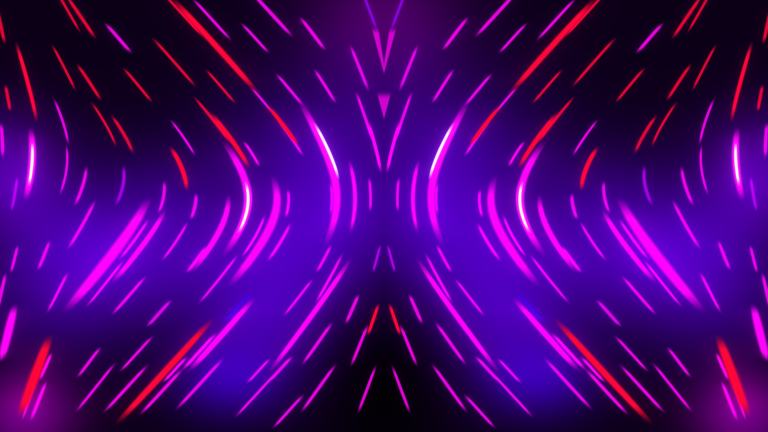
Give the GLSL for this background, as a WebGL 2 fragment shader.

```glsl
#version 300 es
precision highp float;
// Mirrored neon light streaks that follow an hourglass flow over violet haze.
// Every streak is a short piece of one family of bent curves; broad accents
// come first in size, and a jittered grid scatters the thin ones around them.

uniform vec2 u_resolution;
out vec4 fragColor;

const vec3 NIGHT = vec3(0.045, 0.0, 0.09);
const vec3 VIOLET = vec3(0.31, 0.0, 0.76);
const vec3 BLUE = vec3(0.22, 0.0, 0.80);
const vec3 PLUM = vec3(0.42, 0.0, 0.45);
const vec3 MAGENTA = vec3(0.92, 0.01, 0.88);
const vec3 RED = vec3(0.90, 0.02, 0.20);

// Accent streaks: distance from the axis, height, half length, half width
const vec4 PINK_ACCENTS[12] = vec4[12](
    vec4(0.118, 0.600, 0.180, 0.011), vec4(0.315, 0.540, 0.140, 0.011),
    vec4(0.268, 0.465, 0.135, 0.012), vec4(0.384, 0.460, 0.095, 0.008),
    vec4(0.630, 0.410, 0.140, 0.015), vec4(0.560, 0.430, 0.090, 0.007),
    vec4(0.067, 0.545, 0.090, 0.005), vec4(0.167, 0.270, 0.140, 0.007),
    vec4(0.375, 0.225, 0.090, 0.008), vec4(0.815, 0.620, 0.090, 0.010),
    vec4(0.870, 0.230, 0.070, 0.012), vec4(0.020, 0.660, 0.065, 0.004));
const vec4 RED_ACCENTS[8] = vec4[8](
    vec4(0.390, 0.895, 0.120, 0.008), vec4(0.352, 0.675, 0.070, 0.006),
    vec4(0.468, 0.610, 0.055, 0.006), vec4(0.233, 0.710, 0.050, 0.005),
    vec4(0.507, 0.140, 0.130, 0.009), vec4(0.808, 0.130, 0.100, 0.014),
    vec4(0.825, 0.810, 0.100, 0.005), vec4(0.025, 0.260, 0.040, 0.004));
const vec4 WHITE_CORES[3] = vec4[3](
    vec4(0.128, 0.650, 0.070, 0.0035), vec4(0.316, 0.520, 0.065, 0.0035),
    vec4(0.815, 0.620, 0.055, 0.0035));

float hash(vec2 p) {
    vec3 v = fract(p.xyx * vec3(0.1031, 0.1030, 0.0973));
    v += dot(v, v.yzx + 33.33);
    return fract((v.x + v.y) * v.z);
}

float cornerRamp(vec2 cell, vec2 offset) {
    float angle = 6.2832 * hash(cell);
    return dot(vec2(cos(angle), sin(angle)), offset);
}

float gradientNoise(vec2 p) {
    vec2 i = floor(p), f = fract(p), e = vec2(1.0, 0.0);
    vec2 u = f * f * f * (f * (f * 6.0 - 15.0) + 10.0);
    return mix(mix(cornerRamp(i, f), cornerRamp(i + e.xy, f - e.xy), u.x),
               mix(cornerRamp(i + e.yx, f - e.yx), cornerRamp(i + e.xx, f - e.xx), u.x), u.y);
}

float glow(vec2 p, vec2 center, vec2 radius) {
    vec2 d = (p - center) / radius;
    return exp(-dot(d, d));
}

// Coverage (x) and halo (y) of one streak along its bent flow line
vec2 streak(vec2 p, vec4 s, float pixel) {
    const float BEND = 0.12;
    float turn = 0.54 + 0.11 * smoothstep(0.35, 0.85, s.x);
    float spread = mix(0.35, 0.95, smoothstep(0.0, 0.25, s.x))
                 * (1.0 - 0.75 * smoothstep(0.58, 0.90, s.x));
    float here = length(vec2(p.y - turn, BEND));
    float start = length(vec2(s.y - turn, BEND));
    float slope = spread * (p.y - turn) / here;
    float d = abs(p.x - s.x - spread * (here - start)) / sqrt(1.0 + slope * slope);
    float t = abs(p.y - s.y) / s.z;
    float fade = 1.0 - smoothstep(0.55, 1.0, t);
    float width = s.w * (1.0 - 0.5 * min(t * t, 1.0));
    float core = 1.0 - smoothstep(0.4 * width, width + pixel, d);
    return fade * vec2(core, exp(-d / (2.0 * s.w)));
}

vec3 paint(vec3 base, vec3 tint, vec2 light) {
    return mix(base, tint, light.x) + 0.16 * tint * light.y;
}

// Downward wedge on the axis; hollow cuts a notch from its top
float wedge(vec2 p, float tip, float top, float hollow, float pixel) {
    float side = 0.27 * (p.y - tip);
    float outer = 1.0 - smoothstep(-pixel, pixel, p.x - side);
    float inner = smoothstep(-pixel, pixel, p.x - hollow * (side - 0.006));
    return outer * mix(1.0, inner, step(0.01, hollow)) * (1.0 - smoothstep(top - 0.02, top, p.y));
}

vec3 haze(vec2 p) {
    float cloud = 1.0 + 0.3 * gradientNoise(p * 4.0);
    vec3 color = NIGHT;
    color += VIOLET * 0.82 * glow(p, vec2(0.10, 0.56), vec2(0.25, 0.27)) * cloud;
    color += VIOLET * 0.65 * glow(p, vec2(0.25, 0.27), vec2(0.19, 0.17));
    color += BLUE * 0.55 * glow(p, vec2(0.36, 0.12), vec2(0.13, 0.09));
    color += VIOLET * 0.70 * glow(p, vec2(0.58, 0.45), vec2(0.25, 0.18)) * cloud;
    color += VIOLET * 0.45 * glow(p, vec2(0.76, 0.33), vec2(0.20, 0.16));
    color += mix(VIOLET, PLUM, 0.3) * 0.75 * glow(p, vec2(0.87, 0.60), vec2(0.13, 0.14));
    color += PLUM * 0.55 * glow(p, vec2(0.0, 0.96), vec2(0.17, 0.15));
    color += PLUM * 0.95 * glow(p, vec2(0.83, 0.04), vec2(0.12, 0.10));
    return color * (1.0 - 0.88 * glow(p, vec2(0.0, 0.10), vec2(0.18, 0.23)));
}

void main() {
    float pixel = 1.0 / u_resolution.y;
    vec2 p = gl_FragCoord.xy * pixel;
    p.x = abs(p.x - 0.5 * u_resolution.x * pixel);
    vec3 color = haze(p);

    // Thin streaks on a jittered grid, redder toward the upper sides
    for (int i = 0; i < 80; i++) {
        vec2 cell = vec2(i % 10, i / 10);
        vec2 jitter = vec2(hash(cell + 3.7), hash(cell + 19.3));
        vec2 spot = (cell + 0.1 + 0.8 * jitter) * vec2(0.09, 0.125);
        float pick = hash(cell + 41.9);
        float redness = smoothstep(0.60, 0.85, spot.y) * smoothstep(0.15, 0.45, spot.x);
        vec3 tint = pick < 0.85 * redness ? RED : mix(BLUE, MAGENTA, smoothstep(0.0, 0.3, pick));
        vec4 shape = vec4(spot, 0.03 + 0.035 * jitter.y, 0.0025 + 0.002 * jitter.x);
        color = paint(color, tint, streak(p, shape, pixel) * 0.85);
    }

    // Broad accents and their white-hot cores
    for (int i = 0; i < 12; i++) color = paint(color, MAGENTA, streak(p, PINK_ACCENTS[i], pixel));
    for (int i = 0; i < 8; i++) color = paint(color, RED, streak(p, RED_ACCENTS[i], pixel));
    for (int i = 0; i < 3; i++) color = paint(color, vec3(1.0, 0.85, 1.0), streak(p, WHITE_CORES[i], pixel));

    // Wedges on the mirror axis
    float wedges = max(wedge(p, 0.83, 0.94, 0.6, pixel), wedge(p, 0.725, 0.79, 0.0, pixel));
    color = mix(color, MAGENTA, 0.85 * wedges);
    fragColor = vec4(min(color, 1.0), 1.0);
}
```
